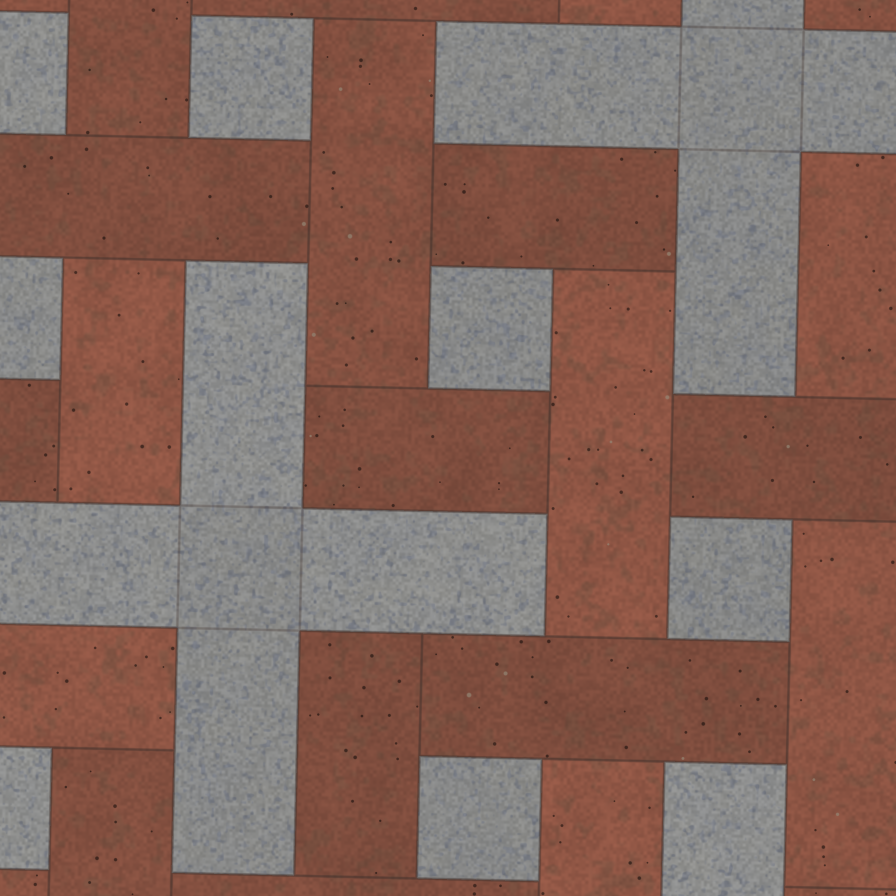
Write a Shadertoy shader that draws this texture.

```glsl
// Woven paving: brick-red slabs pass over and under each other on a slightly
// tilted square grid, with grey granite squares and crosses set in the gaps.
// Each grid cell is mapped to the slab that owns it; seams lie between slabs.

const float CELL = 0.13675;                   // grid pitch, in canvas heights
const vec2 GRID_ORIGIN = vec2(-0.0568, -0.1258);
const float TILT = 0.0229;
const vec2 CROSS_CENTRE = vec2(2.0, 5.0);     // one cross, in cells
const float SEAM_WIDTH = 0.011;               // in cells

const vec3 BRICK_DARK = vec3(0.488, 0.297, 0.238);
const vec3 BRICK_LIGHT = vec3(0.570, 0.341, 0.272);
const vec3 BRICK_BROWN = vec3(0.430, 0.310, 0.245);
const vec3 GRANITE = vec3(0.538, 0.540, 0.536);
const vec3 GRANITE_BLUE = vec3(0.425, 0.445, 0.495);
const vec3 SEAM_COLOR = vec3(0.25, 0.19, 0.17);

// Firing tone of the brick slabs, by crossing column and row
const mat4 BRICK_TONE = mat4(
    0.35, 0.15, 0.90, 0.85,
    0.25, 0.45, 0.10, 0.10,
    0.95, 0.10, 0.90, 0.10,
    0.60, 0.80, 0.10, 0.80);

float hash(vec2 p) {
    vec3 q = fract(p.xyx * vec3(0.1031, 0.1030, 0.0973));
    q += dot(q, q.yzx + 33.33);
    return fract((q.x + q.y) * q.z);
}

float noise(vec2 p) {
    vec2 i = floor(p), f = fract(p);
    f = f * f * (3.0 - 2.0 * f);
    return mix(mix(hash(i), hash(i + vec2(1, 0)), f.x),
               mix(hash(i + vec2(0, 1)), hash(i + vec2(1, 1)), f.x), f.y);
}

// Sparse round specks, at most one per unit square
float specks(vec2 p, float density) {
    vec2 id = floor(p);
    vec2 centre = 0.3 + 0.4 * vec2(hash(id + 17.0), hash(id + 41.0));
    float radius = mix(0.12, 0.28, hash(id + 73.0));
    float mask = 1.0 - smoothstep(radius * 0.5, radius, length(fract(p) - centre));
    return mask * step(hash(id), density);
}

// Owner of a cell: xy identifies the slab, z is 1 for granite, 0 for brick
vec3 slabAt(vec2 cell) {
    // Crosses sit on a diagonal lattice; each arm is one slab two cells long
    for (float shift = 0.0; shift < 5.0; shift += 4.0) {
        vec2 q = mod(cell - CROSS_CENTRE + 4.0 + shift, 8.0) - 4.0;
        vec2 a = abs(q);
        if (min(a.x, a.y) < 0.5 && max(a.x, a.y) < 2.5)
            return vec3(cell - q + sign(q), 1.0);
    }
    bool oddColumn = mod(cell.x, 2.0) > 0.5;
    bool oddRow = mod(cell.y, 2.0) > 0.5;
    if (!oddColumn && oddRow) return vec3(cell, 1.0);

    // Bricks belong to the nearest crossing where their strip runs on top
    float side = mod(cell.x + cell.y, 4.0) < 1.0 ? -1.0 : 1.0;
    if (oddRow) cell.y -= side;
    else if (!oddColumn) cell.x += side;
    return vec3(cell, 0.0);
}

vec3 brick(vec2 slab, vec2 p) {
    ivec2 k = ivec2(mod(vec2(slab.x - 1.0, slab.y) * 0.5, 4.0));
    vec3 col = mix(BRICK_DARK, BRICK_LIGHT, BRICK_TONE[k.x][k.y]);
    float mottle = 0.6 * noise(p * 9.0) + 0.4 * noise(p * 19.0 + 7.0);
    col = mix(col, BRICK_BROWN, 0.45 * smoothstep(0.52, 0.85, mottle));
    col *= 1.0 + 0.14 * (noise(p * 36.0) - 0.5) + 0.07 * (noise(p * 3.0) - 0.5);
    col *= 1.0 - 0.5 * specks(p * 14.0, 0.035);
    return mix(col, vec3(0.58, 0.53, 0.46), 0.7 * specks(p * 11.0 + 5.0, 0.003));
}

vec3 granite(vec2 slab, vec2 p) {
    vec3 col = GRANITE * (0.985 + 0.05 * hash(slab + 3.0));
    float grain = 0.6 * noise(p * 34.0) + 0.4 * noise(p * 21.0 + 11.0);
    col = mix(col, GRANITE_BLUE, 0.65 * smoothstep(0.53, 0.85, grain));
    col += 0.09 * (noise(p * 42.0 + 29.0) - 0.5);
    return col + vec3(0.02, 0.015, 0.0) * (noise(p * 6.0) - 0.5);
}

// Seam strength towards one neighbouring cell, zero within a slab
float seam(vec3 slab, vec3 neighbour, float dist) {
    float strength = slab.z + neighbour.z > 1.5 ? 0.32 : 0.55;
    float line = 1.0 - smoothstep(0.3 * SEAM_WIDTH, 1.5 * SEAM_WIDTH, dist);
    return slab == neighbour ? 0.0 : strength * line;
}

vec3 paving(vec2 p) {
    vec2 cell = floor(p), f = fract(p) - 0.5;
    vec2 toward = sign(f), dist = 0.5 - abs(f);
    vec3 slab = slabAt(cell);
    vec3 col = slab.z > 0.5 ? granite(slab.xy, p) : brick(slab.xy, p);
    float gap = max(seam(slab, slabAt(cell + vec2(toward.x, 0)), dist.x),
                    seam(slab, slabAt(cell + vec2(0, toward.y)), dist.y));
    return mix(col, SEAM_COLOR, gap);
}

void mainImage(out vec4 fragColor, in vec2 fragCoord) {
    vec3 sum = vec3(0.0);
    // 3x3 samples per pixel smooth the slab edges
    for (int i = 0; i < 9; i++) {
        vec2 jitter = (vec2(i % 3, i / 3) - 1.0) / 3.0;
        vec2 uv = (fragCoord + jitter) / iResolution.y;
        vec2 d = (vec2(uv.x, 1.0 - uv.y) - GRID_ORIGIN) / CELL;
        float c = cos(TILT), s = sin(TILT);
        sum += paving(vec2(c * d.x + s * d.y, c * d.y - s * d.x));
    }
    fragColor = vec4(sum / 9.0, 1.0);
}
```
